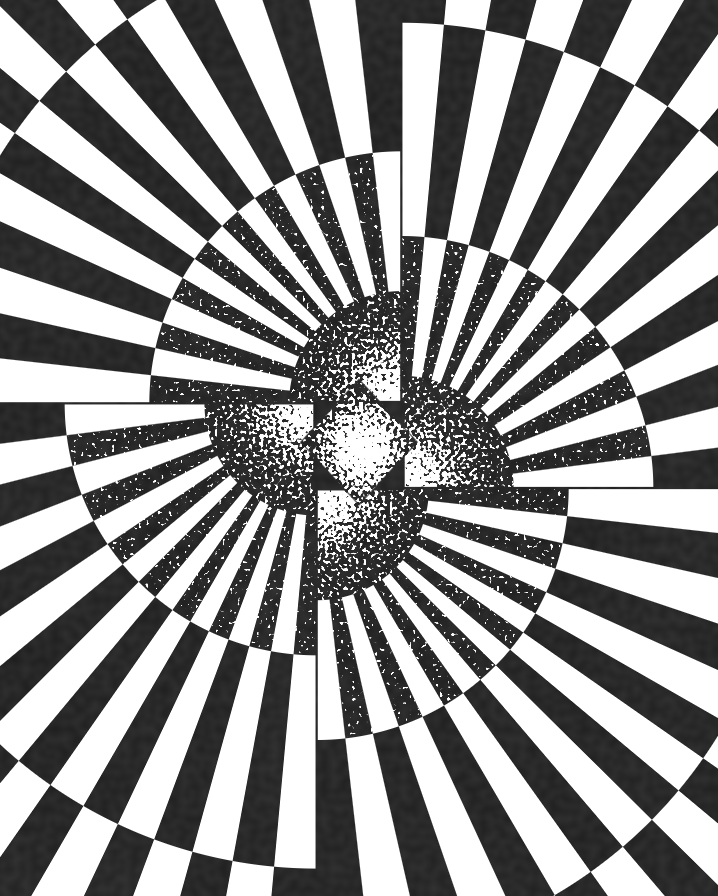
Give the GLSL for this background, as a WebGL 2 fragment shader.

```glsl
#version 300 es
precision highp float;

uniform vec2 u_resolution;
out vec4 outColor;

const float HALF_PI = 1.5707963;

vec2 hashGradient(vec2 cell) {
    vec3 h = fract(cell.xyx * vec3(0.1031, 0.1030, 0.0973));
    h += dot(h, h.yzx + 33.33);
    float angle = 6.2831853 * fract((h.x + h.y) * h.z);
    return vec2(cos(angle), sin(angle));
}

float gradientNoise(vec2 p) {
    vec2 i = floor(p), f = fract(p);
    vec2 s = f * f * f * (f * (f * 6.0 - 15.0) + 10.0);
    vec2 e = vec2(1.0, 0.0);
    float low = mix(dot(hashGradient(i), f), dot(hashGradient(i + e), f - e), s.x);
    float high = mix(dot(hashGradient(i + e.yx), f - e.yx), dot(hashGradient(i + 1.0), f - 1.0), s.x);
    return mix(low, high, s.y);
}

// White dots on ink; a higher level gives denser dots
float stipple(vec2 p, float level) {
    float grain = gradientNoise(p * 235.0 + 400.0) + 0.25 * gradientNoise(p * 410.0 + 700.0);
    return smoothstep(-0.07, 0.07, grain + level);
}

// Coverage of the inside of a signed distance
float inside(float dist, float px) {
    return clamp(0.5 - dist / px, 0.0, 1.0);
}

// Sixteen unevenly spread wedges in a quarter turn, first one dark
float wedges(vec2 local, vec2 bow, float radius, float px) {
    float theta = atan(local.x, local.y);
    float even = theta;
    for (int i = 0; i < 4; i++)
        even = theta - radians(dot(bow, sin(even * vec2(2.0, 4.0))));
    return inside(sin(even * 32.0) * radius / 32.0, px);
}

// One quarter fan: stippled disc, stippled wedges, then plain checkered rings
float fan(vec2 local, vec2 p, bool steep, float px) {
    float radius = length(local);
    vec2 bow = steep ? vec2(-5.2, 1.6) : vec2(-0.3, 2.1);
    float white = wedges(local, bow, radius, px);
    white = mix(1.0 - white, white, inside(radius - 0.281, px));
    white = mix(1.0 - white, white, inside(radius - (steep ? 0.519 : 0.526), px));

    float disc = inside(radius - 0.125, px);
    float glow = 0.62 * exp(-pow(radius / 0.058, 2.0));
    float dots = stipple(p, mix(-0.37, glow - 0.16 - radius, disc));
    dots *= inside(radius - 0.279, px);
    white = mix(max(white, dots), dots, disc);

    // Ink line along both straight sides
    return white * (1.0 - inside(min(local.x, local.y) - 0.001, px));
}

void main() {
    float px = 1.0 / u_resolution.y;
    vec2 p = (gl_FragCoord.xy - 0.5 * u_resolution) * px - vec2(0.0, 0.0026);
    float white = 0.0;

    // Pinwheel of four fans, each turned a quarter
    vec2 turned = p;
    for (int k = 0; k < 4; k++) {
        vec2 local = turned - vec2(0.0475, -0.047);
        if (min(local.x, local.y) >= 0.0)
            white = fan(local, p, k % 2 == 0, px);
        turned = vec2(turned.y, -turned.x);
    }

    // Dark square behind the central diamond
    vec2 box = abs(p) - vec2(0.051, 0.050);
    white *= 1.0 - inside(max(box.x, box.y), px);

    // Diamond with a bright stippled heart
    vec2 d = abs(p - vec2(0.0, 0.004)) / vec2(0.065, 0.070);
    float diamond = (d.x + d.y - 1.0) * 0.0476;
    float heart = length((p - vec2(0.003, -0.003)) / vec2(0.060, 0.066));
    white = mix(white, stipple(p, 0.62 - 0.85 * heart), inside(diamond, px));
    white *= 1.0 - 0.7 * inside(abs(diamond) - 0.0008, px);

    // Slightly mottled ink
    float ink = 0.16 + 0.045 * gradientNoise(p * 90.0 + 50.0) + 0.02 * gradientNoise(p * 7.0);
    outColor = vec4(vec3(mix(ink, 1.0, white)), 1.0);
}
```
